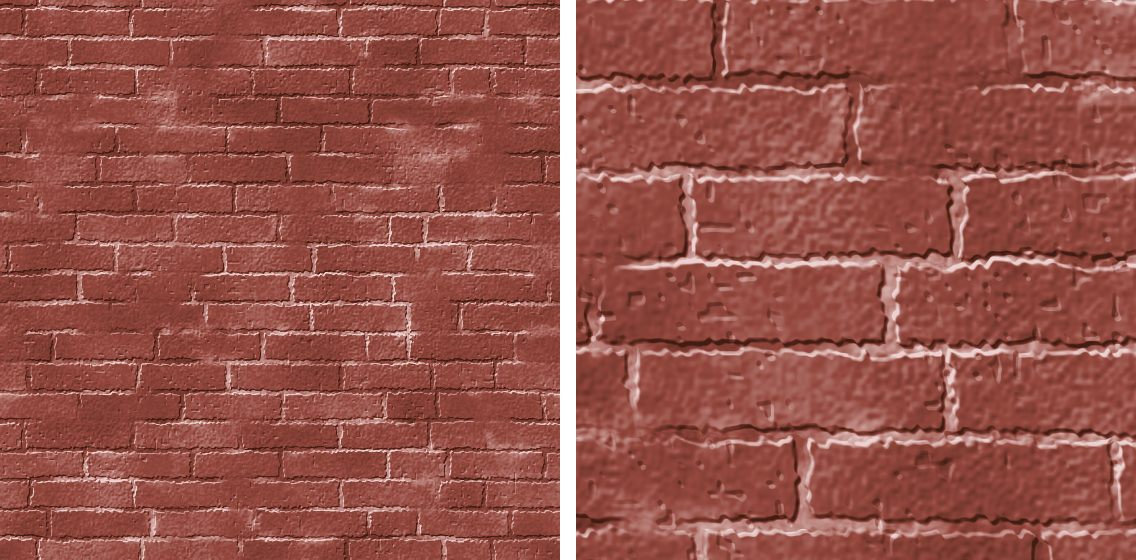
Left: the whole. Right: its middle third, enlarged.
Reproduce this texture procedurally as a Shadertoy shader.

```glsl
// Weathered red brick wall: 19 courses of about five and a half bricks each.
// A height field (ragged joints, grain, pits) is embossed by light from the
// upper left, then its tone is mapped from dark brown through red to pale pink.

float hash(vec2 p) {
    vec3 q = fract(vec3(p.xyx) * 0.1031);
    q += dot(q, q.yzx + 33.33);
    return fract((q.x + q.y) * q.z);
}

// Value noise with n cells across the canvas, tiling at its borders
float noise(vec2 p, float n) {
    p *= n;
    vec2 i = floor(p), f = fract(p);
    f = f * f * (3.0 - 2.0 * f);
    vec2 a = mod(i, n), b = mod(i + 1.0, n);
    return mix(mix(hash(a), hash(vec2(b.x, a.y)), f.x),
               mix(hash(vec2(a.x, b.y)), hash(b), f.x), f.y);
}

float fbm(vec2 p, float n) {
    float sum = 0.0, weight = 0.5;
    for (int i = 0; i < 4; i++) {
        sum += weight * noise(p, n);
        n *= 2.0;
        weight *= 0.5;
    }
    return sum / 0.9375;
}

// x: distance to the nearest joint, y: random value of the brick
vec2 brick(vec2 p) {
    // Wavy courses with crumbled edges
    p += 0.005 * (vec2(noise(p + 0.37, 9.0), noise(p, 7.0)) - 0.5);
    p += 0.003 * (vec2(noise(p + 0.23, 45.0), noise(p + 0.71, 40.0)) - 0.5);
    p += 0.0048 * (vec2(noise(p, 230.0), noise(p + 0.61, 250.0)) - 0.5);

    float y = p.y * 19.0 + 0.26;
    float row = mod(floor(y), 19.0);
    float bedGap = (0.5 - abs(fract(y) - 0.5)) / 19.0;

    // Running bond, five whole bricks and a half one per course
    float shift = 0.77 + 0.5 * mod(row, 2.0) + 0.4 * (hash(vec2(row, 71.0)) - 0.5);
    float u = mod(p.x * 5.5 + shift, 5.5);
    float k = u > 5.25 ? 5.5 : floor(u + 0.5);
    float joint = k + 0.16 * (hash(vec2(mod(ceil(k), 6.0) + 13.0, row)) - 0.5);
    float headGap = abs(u - joint) / 5.5;
    float id = mod(ceil(k) - 1.0 + step(joint, u), 6.0);
    return vec2(min(bedGap, headGap), hash(vec2(id + 41.0, row + 5.0)));
}

// Patches where the joints are smeared over
float wear(vec2 p) {
    return smoothstep(0.62, 0.72, fbm(p + vec2(0.13, 0.42), 9.0));
}

float height(vec2 p) {
    // Joint width and depth vary along its length
    float width = mix(0.0032, 0.0062, noise(p + 0.83, 32.0));
    float depth = 1.0 - smoothstep(width - 0.0023, width, brick(p).x);
    depth *= mix(0.6, 1.15, noise(p + 0.59, 26.0)) * (1.0 - 0.85 * wear(p));

    float rough = mix(0.15, 0.8, noise(p + 0.53, 16.0));
    float grain = noise(p, 290.0) + 0.65 * noise(p + 0.19, 150.0);
    float pits = smoothstep(0.78, 0.9, noise(p + 0.31, 170.0))
               * smoothstep(0.45, 0.7, noise(p + 0.77, 24.0));
    return grain * rough * 0.55 - 0.45 * pits - depth;
}

void mainImage(out vec4 fragColor, in vec2 fragCoord) {
    vec2 p = fragCoord / iResolution.xy;

    // Emboss: slopes facing the light brighten, the far ones darken
    vec2 toLight = 0.0015 * vec2(-0.6, 0.8);
    float relief = height(p - toLight) - height(p + toLight);

    // Brick tone with blotches and fine mottling
    vec2 b = brick(p);
    float tone = 0.47 + 0.09 * (b.y - 0.5)
               + 0.27 * (fbm(p, 11.0) - 0.5)
               + 0.1 * (noise(p + 0.47, 240.0) - 0.5);
    tone += relief * (relief > 0.0 ? 0.42 : 0.55);

    // Joints are shadowed, or filled with pale mortar where it remains
    float jointMask = (1.0 - smoothstep(0.0015, 0.0048, b.x)) * (1.0 - wear(p));
    float residue = smoothstep(0.46, 0.66, fbm(p + 0.67, 10.0));
    tone += jointMask * mix(-0.13, 0.25, residue);

    // Chalky stains around the joints
    float stain = smoothstep(0.6, 0.78, fbm(p + 0.29, 17.0));
    tone += 0.16 * stain * (1.0 - smoothstep(0.004, 0.02, b.x));

    // Tone ramp
    tone = clamp(tone, 0.0, 1.0);
    vec3 shadow = vec3(0.25, 0.11, 0.07);
    vec3 red = vec3(0.58, 0.28, 0.24);
    vec3 pale = vec3(0.92, 0.82, 0.81);
    vec3 color = tone < 0.5 ? mix(shadow, red, tone * 2.0)
                            : mix(red, pale, tone * 2.0 - 1.0);
    fragColor = vec4(color, 1.0);
}
```
